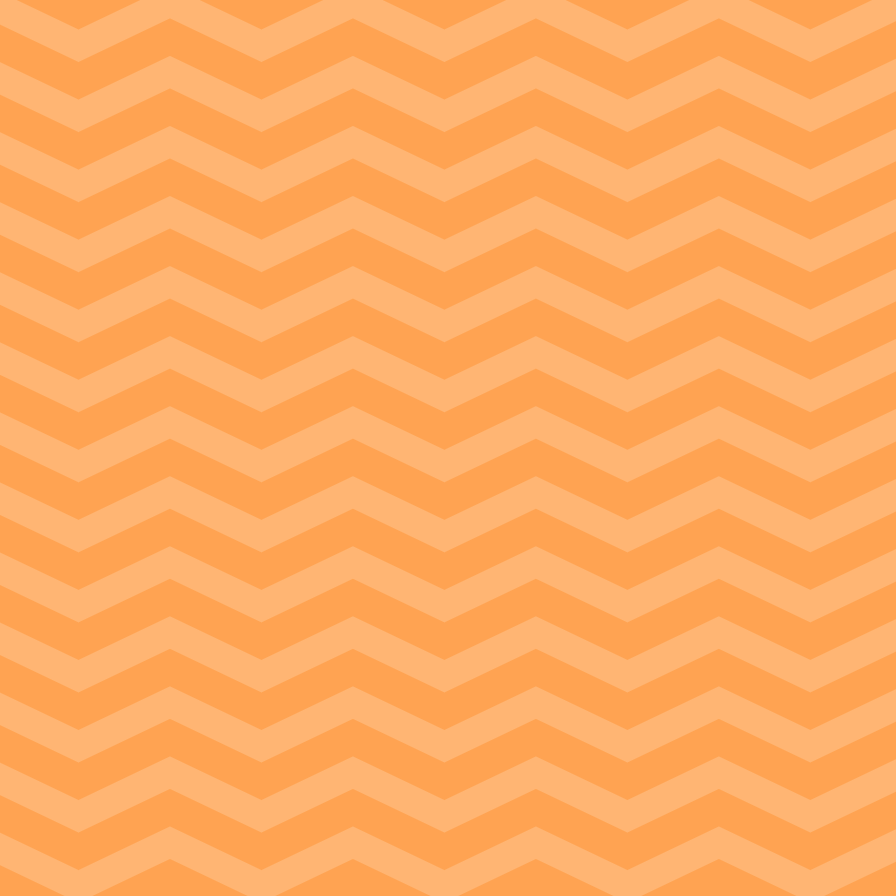
A Shadertoy shader for this pattern:

```glsl
// Flat two-tone chevron: pale zigzag bands on an orange ground.
// A triangle wave shifts each column vertically, then a folded
// coordinate gives the distance to the nearest band.

#define GROUND_COLOR vec3(1.00, 0.64, 0.32)
#define BAND_COLOR   vec3(1.00, 0.71, 0.45)
#define ZIGZAG_WIDTH 0.2042   // peak to peak
#define ZIGZAG_RISE  0.0487   // valley to peak
#define ROW_SPACING  0.07818  // band to band
#define BAND_HEIGHT  0.0363   // vertical thickness
#define PEAK_X       0.3939   // position of one peak
#define BAND_Y       0.5824   // mid height of one band

// Distance from x to the nearest multiple of period
float foldRepeat(float x, float period) {
    return abs(fract(x / period + 0.5) - 0.5) * period;
}

// Triangle wave, from +rise/2 at peaks to -rise/2 at valleys
float zigzag(float x) {
    float fromPeak = foldRepeat(x - PEAK_X, ZIGZAG_WIDTH);
    return ZIGZAG_RISE * (0.5 - 2.0 * fromPeak / ZIGZAG_WIDTH);
}

// Signed distance to the nearest band, negative inside
float bandDistance(vec2 p) {
    float offset = foldRepeat(p.y - BAND_Y - zigzag(p.x), ROW_SPACING);
    float slope = 2.0 * ZIGZAG_RISE / ZIGZAG_WIDTH;
    return (offset - 0.5 * BAND_HEIGHT) / length(vec2(1.0, slope));
}

void mainImage(out vec4 fragColor, in vec2 fragCoord) {
    vec2 p = fragCoord / iResolution.y;

    // Edge smoothed over one pixel
    float coverage = clamp(0.5 - bandDistance(p) * iResolution.y, 0.0, 1.0);
    fragColor = vec4(mix(GROUND_COLOR, BAND_COLOR, coverage), 1.0);
}
```
